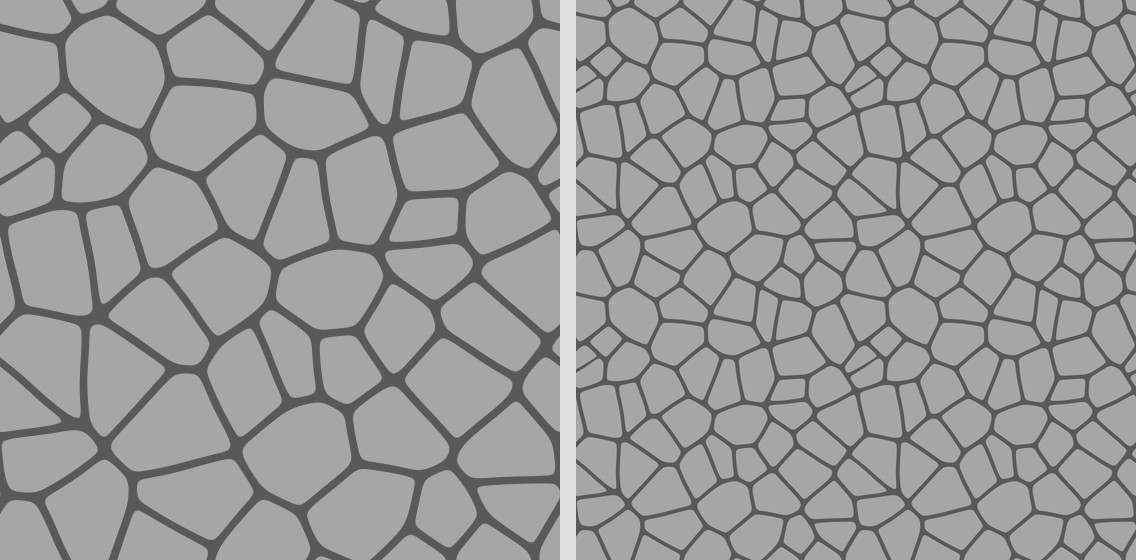
Left, the tile; right, the same tile 2 across and 2 down.
Reproduce this pattern procedurally as a Shadertoy shader.

```glsl
// Tiling cracked stone: flat grey rounded cells divided by dark joints.

const float HALF_GRID   = 5.0;      // whole number; the tile holds 2 * 5 * 5 cells
const float JITTER      = 0.92;     // scatter of the cell centres
const float HALF_JOINT  = 0.0068;   // half joint width, in canvas units
const float ROUNDING    = 0.0051;   // softness of the cell corners
const float BEND        = 0.0016;   // slight curvature of the joints
const vec2  SPUR_CELL   = vec2(0.0, 6.0);  // cell that a dead-end crack enters
const vec2  SPUR_SIDE   = vec2(-1.0, 0.0); // neighbour the crack comes from
const float SPUR_REACH  = 0.15;     // how far it runs past the cell centre
const float SPUR_TAPER  = 0.5;      // share of its width lost at the tip
const vec3  STONE_COLOR = vec3(0.65);
const vec3  JOINT_COLOR = vec3(0.35);
const float TAU         = 6.2831853;

// Integer hash: two values in 0..1 for each cell.
vec2 hash2(vec2 cell) {
    uvec2 v = uvec2(cell) * 1664525u + 1013904223u;
    v.x += v.y * 1664525u;
    v.y += v.x * 1664525u;
    v ^= v >> 16u;
    v.x += v.y * 1664525u;
    v.y += v.x * 1664525u;
    v ^= v >> 16u;
    return vec2(v & 0xffffu) / 65536.0;
}

// The cell grid is turned by 45 degrees; in these upright
// coordinates its cells repeat with the canvas.
vec2 wrapCell(vec2 cell) {
    vec2 upright = vec2(cell.x - cell.y, cell.x + cell.y);
    return floor(mod(upright + 0.5, 2.0 * HALF_GRID));
}

// Centre of a cell, repeating across the canvas borders.
vec2 cellCentre(vec2 cell) {
    return cell + 0.5 + JITTER * (hash2(wrapCell(cell)) - 0.5);
}

// Distance to a crack from root to tip that thins by `loss` on its way.
float spurDistance(vec2 p, vec2 root, vec2 tip, float loss) {
    vec2 axis = tip - root;
    float t = clamp(dot(p - root, axis) / dot(axis, axis), 0.0, 1.0);
    return distance(p, root + axis * t) + loss * t;
}

// Smooth distance from p to the borders of its cell, in cell units.
float jointDistance(vec2 p, float cellsPerSide) {
    vec2 home = floor(p), nearest = home;
    float best = 1e3;
    for (int y = -2; y <= 2; y++)
    for (int x = -2; x <= 2; x++) {
        vec2 cell = home + vec2(x, y);
        vec2 offset = cellCentre(cell) - p;
        float d = dot(offset, offset);
        if (d < best) { best = d; nearest = cell; }
    }

    // Exponential smooth minimum over all bisectors rounds the corners.
    vec2 a = cellCentre(nearest);
    float softness = ROUNDING * cellsPerSide, sum = 0.0;
    for (int y = -2; y <= 2; y++)
    for (int x = -2; x <= 2; x++) {
        if (x == 0 && y == 0) continue;
        vec2 b = cellCentre(nearest + vec2(x, y));
        float d = dot(0.5 * (a + b) - p, normalize(b - a));
        sum += exp(-d / softness);
    }

    // One cell is entered by a crack that ends inside it.
    if (distance(wrapCell(nearest), SPUR_CELL) < 0.5) {
        vec2 root = 0.5 * (a + cellCentre(nearest + SPUR_SIDE));
        vec2 tip = a + SPUR_REACH * normalize(a - root);
        float loss = SPUR_TAPER * HALF_JOINT * cellsPerSide;
        sum += exp(-spurDistance(p, root, tip, loss) / softness);
    }
    return -softness * log(sum);
}

void mainImage(out vec4 fragColor, in vec2 fragCoord) {
    vec2 uv = fragCoord / iResolution.xy;

    // Periodic warp with whole frequencies keeps the tile seamless.
    vec2 bend = sin(TAU * (vec2(3.0, 4.0) * uv.yx + vec2(2.0, -1.0) * uv))
              + 0.6 * sin(TAU * (vec2(-7.0, 6.0) * uv.yx + 3.0 * uv));
    vec2 bent = uv + BEND * bend;

    // Turn the grid by 45 degrees so that most joints run diagonally.
    vec2 p = HALF_GRID * vec2(bent.x + bent.y, bent.y - bent.x);
    float cellsPerSide = HALF_GRID * sqrt(2.0);
    float d = jointDistance(p, cellsPerSide) / cellsPerSide;

    // One pixel wide smooth edge.
    float pixel = 1.0 / min(iResolution.x, iResolution.y);
    float stone = clamp((d - HALF_JOINT) / pixel + 0.5, 0.0, 1.0);
    fragColor = vec4(mix(JOINT_COLOR, STONE_COLOR, stone), 1.0);
}
```
